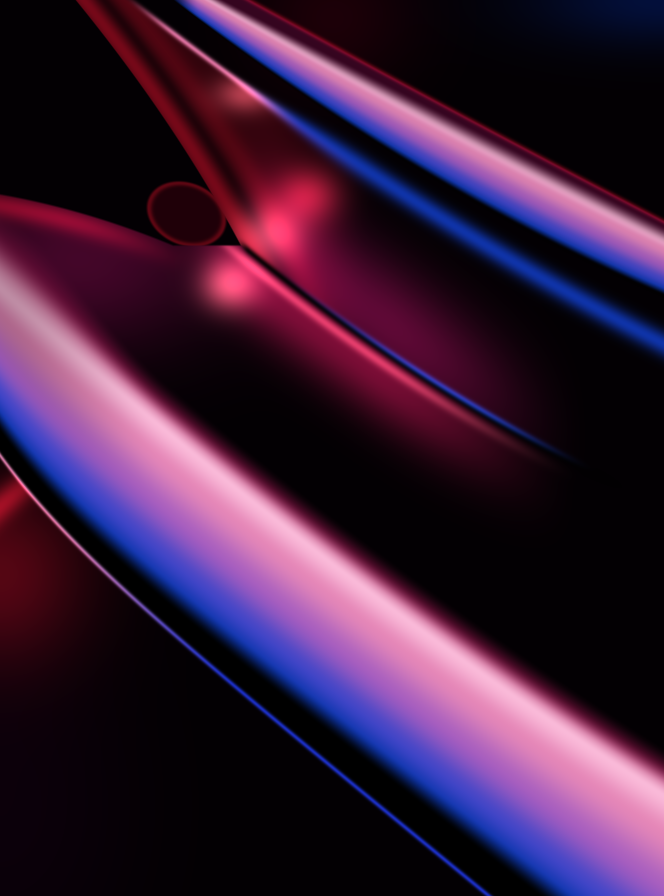
Write a WebGL 2 fragment shader that draws this background.

```glsl
#version 300 es
precision highp float;
// Glossy dark folds lit in pink, red and blue: a broad diagonal tube, a thin
// tube above it and a creased red surface between. Every contour is a curve
// y(x); colour follows from the signed depth below that curve.
uniform vec2 u_resolution;
out vec4 fragColor;

// Contours: constant, linear, quadratic and decaying term
const vec4 RIDGE       = vec4( 0.318, 0.667, -0.100,  0.000);
const vec4 TUBE_EDGE   = vec4( 0.528, 0.572,  0.000, -0.053);
const vec4 RIM         = vec4( 0.553, 0.607,  0.000, -0.045);
const vec4 THIN_TOP    = vec4(-0.132, 0.410, -0.018,  0.000);
const vec4 THIN_BOTTOM = vec4(-0.159, 0.652, -0.165,  0.000);
const vec4 THIN_LINE   = vec4(-0.155, 0.420, -0.018,  0.000);
const vec4 BLUE_FOLD   = vec4(-0.118, 0.626, -0.124,  0.000);
const vec4 CREASE      = vec4( 0.022, 0.778, -0.237,  0.000);
const vec4 BODY_TOP    = vec4( 0.217, 0.130,  0.340,  0.000);

const vec3 NIGHT   = vec3(0.010, 0.000, 0.010);
const vec3 WINE    = vec3(0.220, 0.020, 0.130);
const vec3 RED     = vec3(0.420, 0.030, 0.080);
const vec3 MAGENTA = vec3(0.600, 0.090, 0.310);
const vec3 SALMON  = vec3(0.950, 0.420, 0.480);
const vec3 BLUSH   = vec3(0.980, 0.730, 0.850);
const vec3 PINK    = vec3(0.900, 0.530, 0.720);
const vec3 VIOLET  = vec3(0.640, 0.360, 0.750);
const vec3 INDIGO  = vec3(0.250, 0.270, 0.780);
const vec3 BLUE    = vec3(0.050, 0.210, 0.680);
const float DECAY = 9.0;

float curve(float x, vec4 k) {
    return k.x + x * (k.y + x * k.z) + k.w * exp(-DECAY * x);
}

float bell(float d, float width) {
    d /= width;
    return exp(-d * d);
}

float glow(vec2 p, vec2 center, vec2 radius) {
    vec2 d = (p - center) / radius;
    return exp(-dot(d, d));
}

// Reflection across a tube: 0 at the lit ridge, 1 at the blue underside
vec3 sheen(float t) {
    vec3 c = mix(BLUSH, PINK, smoothstep(0.0, 0.22, t));
    c = mix(c, VIOLET, smoothstep(0.18, 0.55, t));
    c = mix(c, INDIGO, smoothstep(0.48, 0.80, t));
    c = mix(c, BLUE, smoothstep(0.75, 0.95, t));
    return c * (1.0 - smoothstep(0.88, 1.04, t));
}

void main() {
    vec2 p = gl_FragCoord.xy / u_resolution;
    p.y = 1.0 - p.y; // depth below the top edge
    float x = p.x, y = p.y;
    float px = 1.5 / u_resolution.y;

    // Backdrop with faint red and blue light at the upper right
    vec3 col = NIGHT;
    col += vec3(0.10, 0.0, 0.02) * glow(p, vec2(0.50, 0.02), vec2(0.12, 0.08));
    col += vec3(0.0, 0.06, 0.22) * glow(p, vec2(1.0, 0.0), vec2(0.20, 0.05));

    // Small rounded lobe behind the folds
    vec2 q = p - vec2(0.281, 0.239);
    q.y -= 0.12 * q.x;
    float lobe = (length(q / vec2(0.060, 0.036)) - 1.0) * 0.036;
    vec3 lobeColor = mix(vec3(0.12, 0.0, 0.03), RED, 0.8 * bell(lobe + 0.002, 0.003));
    col = mix(col, lobeColor, 1.0 - smoothstep(-px, px, lobe));

    // Red fin and the inner surface above the crease
    float fin = x - (0.114 + 1.1 * y - 0.7 * y * y);
    float fold = y - curve(x, BLUE_FOLD);
    float crease = y - curve(x, CREASE);
    float finFade = 1.0 - smoothstep(0.40, 0.56, x);
    vec3 inner = NIGHT + RED * finFade * (0.42 + 0.65 * bell(fin - 0.012, 0.018)
        + 0.30 * bell(fin - 0.075, 0.022) - 0.22 * bell(fin - 0.043, 0.012));
    float innerReach = smoothstep(0.34, 0.46, x) * (1.0 - smoothstep(0.58, 0.90, x));
    inner += vec3(0.36, 0.035, 0.20) * innerReach * bell(crease + 0.035, 0.072);
    inner += SALMON * 0.60 * glow(p, vec2(0.405, 0.262), vec2(0.048, 0.030));
    inner += vec3(0.55, 0.10, 0.18) * glow(p, vec2(0.465, 0.218), vec2(0.048, 0.030));
    inner += SALMON * 0.55 * glow(p, vec2(0.37, 0.105), vec2(0.045, 0.020));
    col = mix(col, inner, smoothstep(-px, px, fin) * smoothstep(-0.008, 0.006, fold));

    // Bright upper lip of the inner surface, pink turning blue
    vec3 lip = mix(PINK * 0.8, BLUE * 0.95, smoothstep(0.34, 0.46, x));
    float lipWidth = mix(0.004, 0.014, smoothstep(0.33, 0.55, x));
    col += lip * bell(fold, lipWidth) * smoothstep(0.18, 0.27, x);

    // Lower body, bounded by its left shoulder and the crease
    float shoulder = y - min(curve(x, BODY_TOP), 0.274);
    float body = min(shoulder, crease);
    float bodyReach = smoothstep(0.25, 0.40, x) * (1.0 - smoothstep(0.55, 0.88, x));
    vec3 surface = NIGHT + WINE * 1.15 * glow(p, vec2(0.12, 0.29), vec2(0.22, 0.10));
    surface += RED * 0.9 * bell(shoulder - 0.012, 0.014) * (1.0 - smoothstep(0.08, 0.32, x));
    surface += vec3(0.47, 0.05, 0.20) * bodyReach * bell(crease - 0.025, 0.055);
    surface += SALMON * 0.75 * glow(p, vec2(0.345, 0.318), vec2(0.042, 0.028));
    surface += SALMON * 0.45 * bell(crease - 0.014, 0.007) * bodyReach;
    col = mix(col, surface, smoothstep(-px, px, body));

    // Dark crease with a blue glint toward its far end
    float creaseReach = smoothstep(0.355, 0.375, x) * (1.0 - smoothstep(0.80, 0.95, x));
    col *= 1.0 - 0.9 * creaseReach * bell(crease, 0.005);
    float glint = smoothstep(0.40, 0.66, x) * (1.0 - smoothstep(0.70, 0.90, x));
    col += vec3(0.05, 0.20, 0.60) * glint * bell(crease + 0.004, 0.004);

    // Broad tube: soft magenta shoulder, pink ridge, blue underside
    float ridge = y - curve(x, RIDGE);
    float edge = y - curve(x, TUBE_EDGE);
    float t = ridge / (ridge - edge);
    float settle = smoothstep(0.0, 0.25, x);
    float rise = ridge / mix(0.095, 0.052, settle);
    vec3 tube = mix(MAGENTA, sheen(max(t, 0.0)), smoothstep(-0.65, 0.08, rise));
    tube *= mix(mix(0.76, 1.0, settle), 1.0, smoothstep(0.2, 0.7, t));
    col = mix(col, tube, smoothstep(-1.0, -0.15, rise));

    // Space under the tube: red light at the left and a thin bright rim
    float rim = y - curve(x, RIM);
    vec3 below = NIGHT + vec3(0.035, 0.0, 0.03) * glow(p, vec2(0.0, 0.90), vec2(0.2, 0.2));
    below += RED * 0.75 * glow(p, vec2(0.0, 0.64), vec2(0.13, 0.10));
    below += vec3(0.45, 0.05, 0.10) * bell(y + 0.6 * x - 0.565, 0.020) * bell(x, 0.09);
    col = mix(col, below, smoothstep(-px, px, rim));
    vec3 rimColor = mix(PINK * 0.85, vec3(0.10, 0.18, 0.75), smoothstep(0.06, 0.36, x));
    col += rimColor * bell(rim, 0.0032);

    // Thin tube across the top, with a red outline above
    float top = y - curve(x, THIN_TOP);
    float bottom = y - curve(x, THIN_BOTTOM);
    float line = y - curve(x, THIN_LINE);
    float u = top / max(top - bottom, 0.004);
    float present = smoothstep(0.24, 0.30, x);
    vec3 thin = mix(WINE, sheen(max(u - 0.08, 0.0) / 0.92), smoothstep(-0.12, 0.20, u));
    float cover = smoothstep(-px, px, line) * (1.0 - smoothstep(0.96, 1.08, u));
    col = mix(col, thin * 0.95, cover * present);
    col += RED * 0.7 * bell(line, 0.003) * present;

    fragColor = vec4(clamp(col, 0.0, 1.0), 1.0);
}
```
